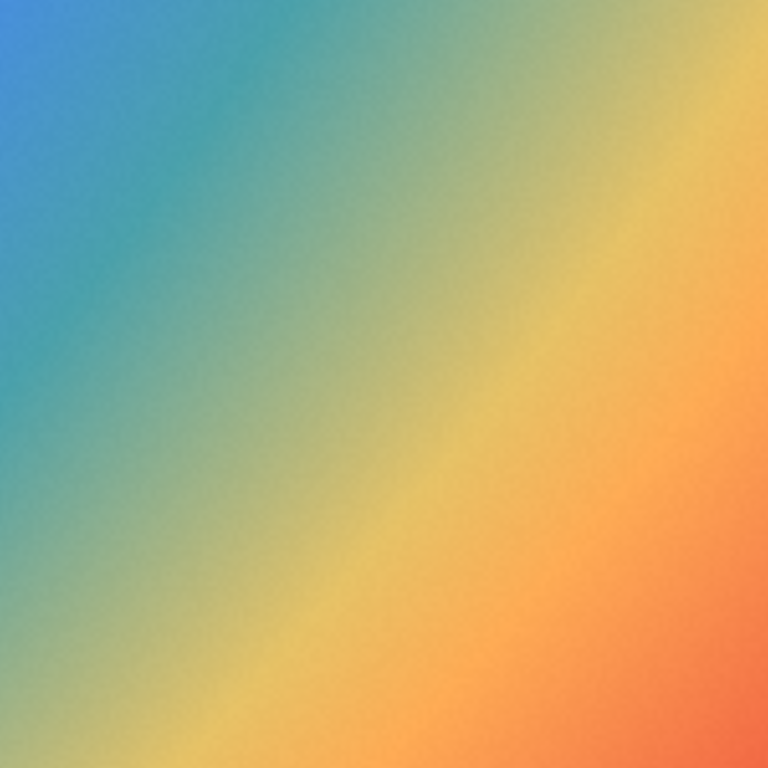
A three.js fragment shader for this background:

```glsl
// A soft diagonal gradient from blue at the upper left to red-orange at the
// lower right. A gently bent diagonal coordinate runs through five colour
// stops, and faint value noise adds a paper-like grain.

varying vec2 vUv;

// Colour stops along the diagonal
const vec3 BLUE   = vec3(0.28, 0.56, 0.86);
const vec3 TEAL   = vec3(0.29, 0.63, 0.67);
const vec3 YELLOW = vec3(0.90, 0.76, 0.40);
const vec3 ORANGE = vec3(0.995, 0.67, 0.33);
const vec3 RED    = vec3(0.95, 0.41, 0.27);

// Position of each stop after the first, which lies at zero
const float TEAL_AT   = 0.38;
const float YELLOW_AT = 1.03;
const float ORANGE_AT = 1.29;
const float RED_AT    = 1.80;

// Slope of the diagonal and how much it bends on the way down
const float SLOPE = 0.66;
const float BEND  = 0.14;

// Grain: cells across the canvas and strength
const float GRAIN_CELLS    = 150.0;
const float GRAIN_STRENGTH = 0.014;

float hash(vec2 cell) {
  vec3 p = fract(vec3(cell.xyx) * 0.1031);
  p += dot(p, p.yzx + 33.33);
  return fract((p.x + p.y) * p.z);
}

float valueNoise(vec2 p) {
  vec2 cell = floor(p);
  vec2 f = fract(p);
  f = f * f * (3.0 - 2.0 * f);
  float low = mix(hash(cell), hash(cell + vec2(1.0, 0.0)), f.x);
  float high = mix(hash(cell + vec2(0.0, 1.0)), hash(cell + 1.0), f.x);
  return mix(low, high, f.y);
}

// Linear ramp from 0 to 1 between two stops
float ramp(float from, float to, float s) {
  return clamp((s - from) / (to - from), 0.0, 1.0);
}

vec3 palette(float s) {
  vec3 color = mix(BLUE, TEAL, ramp(0.0, TEAL_AT, s));
  color = mix(color, YELLOW, ramp(TEAL_AT, YELLOW_AT, s));
  color = mix(color, ORANGE, ramp(YELLOW_AT, ORANGE_AT, s));
  return mix(color, RED, ramp(ORANGE_AT, RED_AT, s));
}

void main() {
  // Bent diagonal, growing to the right and downward
  float down = 1.0 - vUv.y;
  float diagonal = vUv.x + down * (SLOPE + BEND * down);
  vec3 color = palette(diagonal);

  // Faint grain
  color += (valueNoise(vUv * GRAIN_CELLS) - 0.5) * GRAIN_STRENGTH;

  gl_FragColor = vec4(color, 1.0);
}
```
